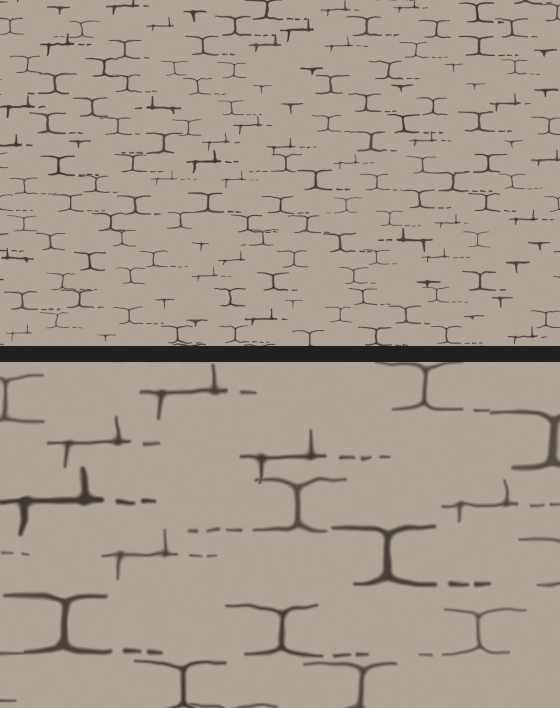
Top: the whole. Bottom: its middle third, enlarged.
Give the GLSL for this pattern, as a WebGL 2 fragment shader.

```glsl
#version 300 es
precision highp float;

uniform vec2 u_resolution;
out vec4 fragColor;

const vec2 GRID = vec2(8.0, 18.0);
const vec3 PLASTER = vec3(0.680, 0.640, 0.592);
const vec3 INK = vec3(0.250, 0.212, 0.192);
const float EDGE = 0.040;

float hash(vec2 p) {
    vec3 q = fract(vec3(p.xyx) * vec3(0.1031, 0.1030, 0.0973));
    q += dot(q, q.yzx + 33.33);
    return fract((q.x + q.y) * q.z);
}

float noise(vec2 p) {
    vec2 i = floor(p);
    vec2 f = fract(p);
    f = f * f * (3.0 - 2.0 * f);
    float low = mix(hash(i), hash(i + vec2(1.0, 0.0)), f.x);
    float high = mix(hash(i + vec2(0.0, 1.0)), hash(i + 1.0), f.x);
    return mix(low, high, f.y);
}

// Stroke whose half width changes from wa to wb
float stroke(vec2 p, vec2 a, vec2 b, float wa, float wb) {
    vec2 ab = b - a;
    float t = clamp(dot(p - a, ab) / dot(ab, ab), 0.0, 1.0);
    return length(p - a - ab * t) - mix(wa, wb, t);
}

// Union with a rounded inner corner
float blend(float a, float b, float k) {
    float h = max(k - abs(a - b), 0.0) / k;
    return min(a, b) - h * h * k * 0.25;
}

// Two tapering arms that bend by dip towards the stem
float arms(vec2 p, float left, float right, float dip, float w) {
    p.y += dip * exp(-abs(p.x) * 6.0);
    return min(stroke(p, vec2(0.0), vec2(-left, 0.0), w, w * 0.5),
               stroke(p, vec2(0.0), vec2(right, 0.0), w, w * 0.6));
}

float dashes(vec2 p, float start, float count, float w) {
    float d = 9.0;
    for (float k = 0.0; k < 3.0; k++) {
        if (k >= count) break;
        float x = start + 0.40 * k;
        d = min(d, stroke(p, vec2(x, 0.0), vec2(x + 0.24 - 0.06 * k, 0.0), w, w * 0.6));
    }
    return d;
}

// Upright joint between an upper and a lower course
float joint(vec2 p, float lean, float count, float vary, float w) {
    vec2 top = vec2(lean, 0.45);
    vec2 foot = vec2(0.0, -0.45);
    float d = stroke(p, top - vec2(0.0, 0.13), foot + vec2(0.0, 0.13), w * 0.9, w * 1.2);
    float upper = arms(p - top, 0.75 + 0.3 * vary, 0.85 - 0.25 * vary, 0.13, w * 0.85);
    float lower = arms(p - foot, 0.45 + 0.2 * vary, 0.75, -0.13, w);
    d = blend(d, min(upper, lower), 0.10);
    return min(d, dashes(p - foot, 1.0, count, w * 0.75));
}

// Ledge with one rising and one hanging spur
float ledge(vec2 p, float drop, float count, float w) {
    float d = stroke(p, vec2(-1.1, 0.0), vec2(0.45, 0.03), w * 0.7, w);
    d = blend(d, stroke(p, vec2(0.22, 0.02), vec2(0.20, 0.52), w * 1.1, w * 0.6), 0.12);
    d = blend(d, stroke(p, vec2(-0.72, 0.0), vec2(-0.78, -drop), w * 1.2, w * 0.6), 0.12);
    return min(d, dashes(p, 0.75, count, w * 0.75));
}

// Short bar with a hanging spur
float stub(vec2 p, float drop, float w) {
    float d = arms(p, 0.45, 0.60, 0.06, w);
    return blend(d, stroke(p, vec2(0.0, -0.05), vec2(0.03, -drop), w * 1.2, w * 0.6), 0.12);
}

float markDistance(vec2 p, vec2 cell) {
    float kind = hash(cell + 11.3);
    float vary = hash(cell + 27.1);
    float size = mix(0.80, 1.14, hash(cell + 41.7));
    float w = mix(0.026, 0.052, smoothstep(0.84, 1.10, size));
    float count = floor(hash(cell + 53.9) * 4.0);
    p /= size;
    if (hash(cell + 67.3) < 0.10) p.x = -p.x;
    float drop = mix(0.16, 0.55, vary);
    float d = 9.0;
    if (kind < 0.60) d = joint(p, 0.12 * (vary - 0.5), count, vary, w);
    else if (kind < 0.85) d = ledge(p, drop, count, w);
    else d = stub(p, drop, w);
    return d * size;
}

void main() {
    vec2 uv = gl_FragCoord.xy / u_resolution;
    float aspect = u_resolution.x / u_resolution.y;
    vec2 unit = vec2(aspect * GRID.y / GRID.x, 1.0);
    vec2 grid = uv * GRID;
    float soft = max(EDGE, 0.7 * GRID.y / u_resolution.y);
    vec2 plane = grid * unit;
    vec2 wobble = 0.06 * (vec2(noise(plane * 4.0), noise(plane * 4.0 + 50.0)) - 0.5);

    // Scattered marks in staggered rows
    float ink = 0.0;
    for (float j = -1.0; j <= 1.0; j++) {
        float row = floor(grid.y) + j;
        float x = grid.x + 0.5 * mod(row, 2.0) + 0.3 * hash(vec2(row, 5.0));
        for (float i = -1.0; i <= 1.0; i++) {
            vec2 cell = vec2(floor(x) + i, row);
            vec2 jitter = vec2(hash(cell + 3.1), hash(cell + 7.7)) - 0.5;
            vec2 center = cell + 0.5 + jitter * vec2(0.28, 0.36);
            float d = markDistance((vec2(x, grid.y) - center) * unit + wobble, cell);
            float strength = mix(0.80, 1.0, hash(cell + 83.0));
            ink = max(ink, strength * (1.0 - smoothstep(-soft, 1.1 * soft, d)));
        }
    }

    float grain = noise(plane * 9.0) - 0.5;
    fragColor = vec4(mix(PLASTER + 0.008 * grain, INK, ink), 1.0);
}
```
